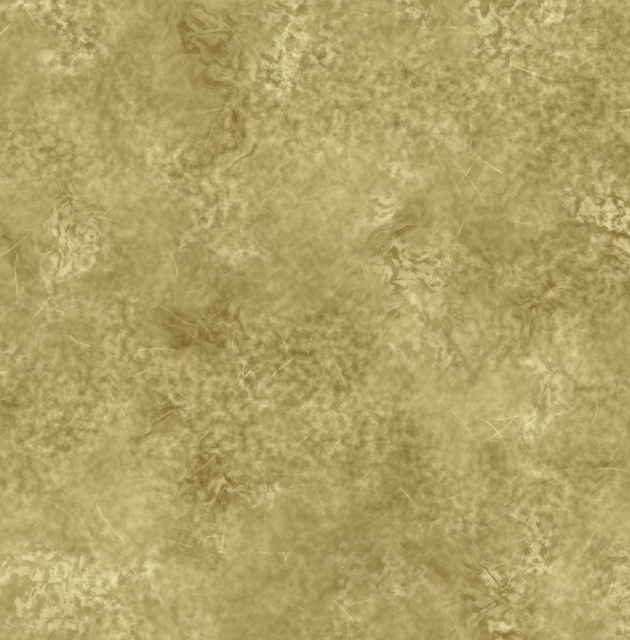
Give the GLSL for this texture, as a WebGL 1 fragment shader.

```glsl
precision highp float;
uniform vec2 u_resolution;

vec2 hash2(vec2 p) {
  vec3 q = fract(p.xyx * vec3(0.1031, 0.1030, 0.0973));
  q += dot(q, q.yzx + 33.33);
  return fract((q.xx + q.yz) * q.zy);
}

float cornerSlope(vec2 cell, vec2 offset) {
  float angle = 6.2832 * hash2(cell).x;
  return dot(vec2(cos(angle), sin(angle)), offset);
}

float gradientNoise(vec2 p) {
  vec2 i = floor(p), f = fract(p);
  vec2 u = f * f * f * (f * (f * 6.0 - 15.0) + 10.0);
  vec2 e = vec2(1.0, 0.0);
  return mix(mix(cornerSlope(i, f), cornerSlope(i + e, f - e), u.x),
             mix(cornerSlope(i + e.yx, f - e.yx), cornerSlope(i + 1.0, f - 1.0), u.x), u.y);
}

float fbm(vec2 p) {
  float sum = 0.0, amplitude = 0.6;
  for (int i = 0; i < 4; i++) {
    sum += amplitude * gradientNoise(p);
    p = mat2(1.6, 1.2, -1.2, 1.6) * p + 17.3;
    amplitude *= 0.58;
  }
  return sum;
}

// One bent, tapering scratch per grid cell, in random directions
float scratches(vec2 p, float density, float seed) {
  vec2 g = p * density + seed * 7.31;
  vec2 home = floor(g);
  float pixel = density / u_resolution.y;
  float sum = 0.0;
  for (int y = -1; y <= 1; y++) {
    for (int x = -1; x <= 1; x++) {
      vec2 cell = home + vec2(float(x), float(y));
      vec2 place = hash2(cell + seed * 19.0 + 50.0);
      vec2 shape = hash2(cell + seed * 31.0 + 150.0);
      vec2 look = hash2(cell + seed * 43.0 + 250.0);
      float angle = 3.1416 * shape.x;
      vec2 d = g - cell - place;
      d = vec2(dot(d, vec2(cos(angle), sin(angle))), dot(d, vec2(-sin(angle), cos(angle))));
      d.y += (look.x - 0.5) * 0.9 * d.x * d.x;
      float reach = mix(0.3, 0.9, shape.y);
      float taper = 1.0 - smoothstep(0.2 * reach, reach, abs(d.x));
      float width = density * 0.0011 * (0.5 + look.y) + 0.7 * pixel;
      sum += taper * look.y * look.y * (1.0 - smoothstep(0.0, width, abs(d.y)));
    }
  }
  return sum;
}

void main() {
  vec2 p = gl_FragCoord.xy / u_resolution.y;
  vec2 bend = vec2(fbm(p * 7.0 + 3.0), fbm(p * 7.0 + 41.0));
  vec2 q = p + 0.06 * bend;

  // Cloudy base and grain that is stronger in worn areas
  float worn = smoothstep(-0.18, 0.25, fbm(q * 4.0 + 60.0));
  float grain = fbm(p * 75.0 + 11.0);
  float fleck = fbm(p * 48.0 + 5.0 * bend + 90.0);
  float tone = 0.12 * fbm(q * 3.0 + 20.0) + 0.13 * fbm(q * 15.0 + 30.0);
  tone += grain * mix(0.11, 0.27, worn);

  // Faint brushed streaks along both diagonals
  vec2 diagonal = vec2(q.x + q.y, q.y - q.x);
  tone += 0.035 * gradientNoise(diagonal * vec2(9.0, 75.0) + 13.0);
  tone += 0.025 * gradientNoise(diagonal * vec2(80.0, 11.0) + 57.0);

  // Speckled dark stains and pale rubbed patches
  float stain = smoothstep(0.02, 0.34, fbm(q * 4.5 + 130.0));
  float rubbed = smoothstep(0.06, 0.36, fbm(q * 5.5 + 170.0));
  float darkness = stain * smoothstep(-0.14, 0.2, fleck + 0.4 * grain);
  float paleness = rubbed * smoothstep(-0.16, 0.18, 0.5 * grain - fleck);
  tone += 0.115 * paleness - 0.11 * darkness;

  // Broken scratches, from long and sparse to short and dense
  float marks = 0.0;
  for (int i = 0; i < 5; i++) {
    float k = float(i);
    marks += scratches(p + 0.012 * bend, 4.0 + 3.2 * k, k + 1.0);
  }
  float broken = smoothstep(-0.2, 0.25, fleck + 0.8 * fbm(q * 6.0 + 210.0));
  tone += 0.13 * min(marks, 1.1) * broken;

  vec3 ochre = vec2(0.697, 0.634).xyy * vec3(1.0, 1.0, 0.626);
  vec3 color = ochre + tone * vec3(0.97, 1.05, 1.0);
  color += darkness * vec3(0.008, -0.006, -0.012);
  color += paleness * vec3(-0.004, 0.0, 0.02);
  gl_FragColor = vec4(clamp(color, 0.0, 1.0), 1.0);
}
```
